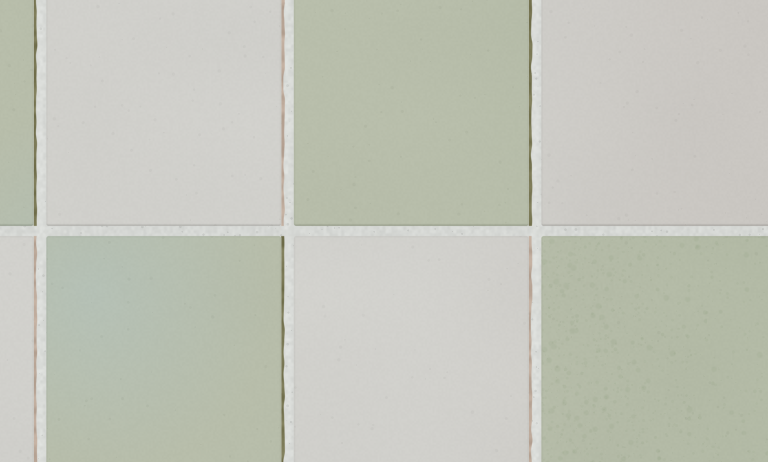
Reproduce this pattern procedurally as a Shadertoy shader.

```glsl
#define PITCH 0.3223
#define CROSSING vec2(0.0521, 0.3008)
#define HALF_GAP vec2(0.0255, 0.0205)
#define CORNER 0.010
#define EDGE_WIDTH 0.013
#define GRAIN 0.012
#define WHITE_GLAZE vec3(0.815, 0.813, 0.796)
#define GREEN_GLAZE vec3(0.718, 0.741, 0.666)
#define GROUT vec3(0.860, 0.868, 0.855)
#define TAN_EDGE vec3(0.725, 0.640, 0.575)
#define OLIVE_EDGE vec3(0.430, 0.420, 0.270)

float hash(vec2 p) {
    vec3 q = fract(p.xyx * 0.1031);
    q += dot(q, q.yzx + 33.33);
    return fract((q.x + q.y) * q.z);
}

float noise(vec2 p) {
    vec2 i = floor(p), f = fract(p);
    f = f * f * (3.0 - 2.0 * f);
    return mix(mix(hash(i), hash(i + vec2(1, 0)), f.x),
               mix(hash(i + vec2(0, 1)), hash(i + vec2(1, 1)), f.x), f.y);
}

float roundedBox(vec2 p, vec2 halfSize, float radius) {
    vec2 d = abs(p) - halfSize + radius;
    return length(max(d, 0.0)) + min(max(d.x, d.y), 0.0) - radius;
}

float coverage(float dist, float blur) {
    return 1.0 - smoothstep(-blur, blur, dist);
}

// Soft round stains, one jittered spot per grid cell
float spots(vec2 p, float density) {
    vec2 cell = floor(p);
    float amount = 0.0;
    for (int j = -1; j <= 1; j++)
    for (int i = -1; i <= 1; i++) {
        vec2 c = cell + vec2(i, j);
        vec2 center = c + vec2(hash(c + 7.1), hash(c + 19.7));
        float radius = mix(0.12, 0.42, hash(c + 31.3));
        float present = step(hash(c + 53.9), density);
        amount = max(amount, present * (1.0 - smoothstep(radius * 0.4, radius, length(p - center))));
    }
    return amount;
}

vec3 glaze(vec2 p, vec2 id, vec2 f, float green) {
    // Lighting falls off and warms toward the right
    float warm = smoothstep(0.5, 1.0, p.x);
    vec3 white = WHITE_GLAZE - warm * vec3(0.018, 0.028, 0.030);
    float cool = clamp(1.0 - length(p - vec2(0.12, 0.22)) / 0.24, 0.0, 1.0);
    vec3 tinted = GREEN_GLAZE + cool * vec3(-0.010, 0.012, 0.045)
                - warm * vec3(0.018, 0.013, 0.018);
    vec3 color = mix(white, tinted, green);
    color += 0.010 * (hash(id + 11.0) - 0.5);
    color += 0.012 * (noise(p * 9.0 + id * 5.0) - 0.5);

    // Stained tiles at the lower right
    float stained = green * step(1.5, id.x) * step(id.y, -0.5);
    float density = mix(0.55, 0.18, smoothstep(0.0, 0.9, f.x));
    float stain = 0.7 * spots(p * 75.0, density) + 0.5 * spots(p * 140.0 + 9.0, density);
    color -= stained * stain * vec3(0.034, 0.026, 0.036);

    // Rare pinholes
    float pinhole = spots(p * 130.0 + 40.0, 0.035);
    return color - 0.022 * pinhole;
}

void mainImage(out vec4 fragColor, in vec2 fragCoord) {
    vec2 p = fragCoord / iResolution.x;
    vec2 grid = (p - CROSSING) / PITCH;
    vec2 id = floor(grid), f = fract(grid);
    float blur = 0.8 / (iResolution.x * PITCH);
    float green = mod(id.x + id.y, 2.0);
    vec2 halfTile = 0.5 - HALF_GAP;
    float tile = roundedBox(f - 0.5, halfTile, CORNER);

    // Grainy grout, slightly shaded in the horizontal joint
    float joint = smoothstep(0.0, 0.03, min(f.x, 1.0 - f.x));
    vec3 color = GROUT - 0.022 * joint;
    color += 0.045 * (noise(p * vec2(260.0, 220.0)) - 0.5);
    color -= 0.06 * spots(p * 160.0, 0.10);

    // Exposed clay along the right side of each tile
    float ragged = EDGE_WIDTH * mix(0.65, 1.15, noise(vec2(id.x * 17.0, p.y * 70.0)));
    float right = f.x - 0.5 - halfTile.x;
    float side = coverage(abs(right - ragged * 0.5) - ragged * 0.5, blur)
               * coverage(abs(f.y - 0.5) - halfTile.y, blur);
    vec3 clay = mix(TAN_EDGE, OLIVE_EDGE, green);
    clay += 0.10 * (noise(vec2(id.x * 9.0, p.y * 120.0)) - 0.5);
    color = mix(color, clay, side * 0.9);

    // Glazed face with a fine shaded rim, strongest at its bottom
    vec3 face = glaze(p, id, f, green);
    float rim = 1.0 - smoothstep(0.0, 0.010, -tile);
    float bottom = 1.0 - smoothstep(0.0, 0.012, f.y - HALF_GAP.y);
    face -= 0.03 * rim + 0.09 * bottom;
    color = mix(color, face, coverage(tile, blur));

    color += GRAIN * (noise(p * 420.0) - 0.5);
    fragColor = vec4(clamp(color, 0.0, 1.0), 1.0);
}
```
